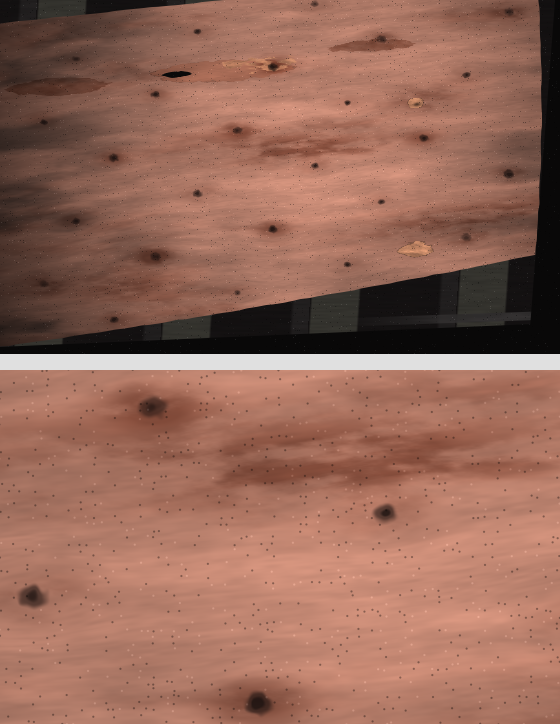
Top: the whole. Bottom: its middle third, enlarged.
A Shadertoy shader for this texture:

```glsl
float hash(vec2 p) {
    vec3 q = fract(p.xyx * 0.1031);
    q += dot(q, q.yzx + 33.33);
    return fract((q.x + q.y) * q.z);
}

float noise(vec2 p) {
    vec2 i = floor(p), f = fract(p);
    f = f * f * (3.0 - 2.0 * f);
    return mix(mix(hash(i), hash(i + vec2(1, 0)), f.x),
               mix(hash(i + vec2(0, 1)), hash(i + vec2(1, 1)), f.x), f.y);
}

float fbm(vec2 p) {
    float sum = 0.0, amp = 0.5;
    for (int i = 0; i < 5; i++) {
        sum += amp * noise(p);
        p = p * 2.03 + 17.3;
        amp *= 0.5;
    }
    return sum;
}

// Antialiased coverage of a signed distance
float cover(float d) { return clamp(0.5 - d * iResolution.y, 0.0, 1.0); }

// Rounded oval lying along the grain
float lens(vec2 p, vec2 halfSize) {
    p.y -= 0.06 * p.x;
    p /= halfSize;
    return (pow(abs(p.y), 1.5) + p.x * p.x - 1.0) * halfSize.y;
}

// Soft elongated smudge
float smudge(vec2 p, vec2 size) {
    p.y -= 0.11 * p.x;
    p /= size;
    return exp(-dot(p, p));
}

// Knots in columns; each column repeats upwards once per turn of the peeled log.
// Returns darkness of the core, strength of the halo and bending of the grain.
vec3 knots(vec2 p) {
    vec3 sum = vec3(0);
    float wobble = noise(p * 150.0) - 0.5;
    for (float i = 0.0; i < 13.0; i++) {
        float x = 0.115 + 0.109 * i + 0.04 * (hash(vec2(i, 3)) - 0.5);
        float turn = (p.y - 0.458 * fract(0.43 + 0.39 * i)) / 0.458 + 0.5;
        vec2 o = vec2(p.x - x, (fract(turn) - 0.5) * 0.458);
        float vary = hash(vec2(i, floor(turn) + 9.0));
        float size = mix(0.008, 0.014, vary);
        float r = length(o * vec2(0.85, 1.1)) / size + 0.4 * wobble;
        float core = smoothstep(1.2, 0.4, r) - 0.25 * exp(-pow((r - 0.5) * 6.0, 2.0));
        sum.x += core * mix(0.6, 1.0, hash(vec2(i, floor(turn))));
        sum.y += exp(-dot(o * o, vec2(450, 2200))) * (0.3 + vary);
        sum.z += o.y * exp(-dot(o * o, vec2(250, 700)));
    }
    return sum;
}

// Dark floor with upright slats
vec3 backdrop(vec2 p) {
    float s = fract((p.x - 0.45 - 0.07 * p.y) / 0.415);
    float slat = smoothstep(0.0, 0.02, s) * smoothstep(0.345, 0.325, s);
    float rim = smoothstep(0.87, 0.9, s);
    vec3 col = mix(vec3(0.075, 0.065, 0.066), vec3(0.2, 0.195, 0.175), slat);
    col = mix(col, vec3(0.15, 0.14, 0.14), rim * 0.7);
    float rail = abs(p.y - 0.055 - 0.035 * p.x) - 0.012;
    col = mix(col, vec3(0.19, 0.18, 0.18), cover(rail) * smoothstep(0.9, 1.4, p.x));
    col *= 0.92 + 0.16 * noise(p * vec2(20, 200));
    float frame = max(p.x - 1.4915 - 0.0765 * p.y, 0.02 + 0.043 * p.x - p.y);
    return mix(col, vec3(0.035, 0.032, 0.032), cover(-frame));
}

vec3 wood(vec2 p) {
    vec3 knot = knots(p);
    vec2 g = vec2(p.x, p.y - 0.1 * p.x - 0.6 * knot.z);
    g.y += 0.025 * (noise(g * vec2(2.5, 4)) - 0.5);
    float streak = fbm(g * vec2(6, 50));
    float fine = noise(g * vec2(60, 300));

    // Light falling off from the middle
    vec2 c = p - vec2(0.87, 0.58);
    float tone = 0.81 - 0.52 * dot(c, c) - 0.06 * smoothstep(0.5, 0.1, p.x);
    tone *= 0.82 + 0.3 * streak + 0.06 * (fine - 0.5);
    tone *= 0.92 + 0.16 * fbm(p * vec2(9, 14));
    vec3 col = vec3(1.0, 0.695, 0.59) * tone;

    // Smoky weathering towards the left and the rim
    float smoke = smoothstep(0.42, 0.68, fbm(g * vec2(3, 13) + 9.0));
    col *= 1.0 - smoke * min(0.75 * dot(c, c), 0.5) * vec3(0.8, 0.72, 0.68);

    // Stains broken up along the grain
    float stain = 0.6 * smoothstep(0.48, 0.72, fbm(g * vec2(2.2, 11) + 4.0));
    stain += smudge(p - vec2(0.85, 0.58), vec2(0.3, 0.03));
    stain += smudge(p - vec2(1.27, 0.37), vec2(0.3, 0.05));
    stain += smudge(p - vec2(1.2, 0.72), vec2(0.11, 0.04));
    stain += smudge(p - vec2(0.36, 0.19), vec2(0.16, 0.04));
    float broken = smoothstep(0.3, 0.6, 0.6 * streak + 0.4 * fbm(p * vec2(25, 70)));
    stain = min(stain + knot.y, 1.2) * (0.25 + 0.75 * broken);
    col *= 1.0 - stain * vec3(0.3, 0.39, 0.43);

    // Filled patches, splintered pale wood and one open hole
    float ragged = 0.02 * (fbm(p * vec2(35, 110)) - 0.5);
    float plug = min(lens(p - vec2(1.05, 0.87), vec2(0.113, 0.016)),
                     lens(p - vec2(0.165, 0.755), vec2(0.14, 0.026))) + ragged;
    float scuff = fbm(p * vec2(40, 100) + 3.0);
    col *= 1.0 - cover(plug) * vec3(0.2, 0.29, 0.34) * (0.5 + scuff);
    float inlay = lens(p - vec2(0.63, 0.8), vec2(0.2, 0.03)) + ragged;
    col *= 1.0 - cover(inlay) * vec3(0.05, 0.13, 0.18);
    col *= 1.0 - 0.2 * cover(abs(inlay) - 0.001) * smoothstep(0.4, 0.6, scuff);
    float chip = min(lens(p - vec2(1.18, 0.295), vec2(0.05, 0.02)),
                     lens(p - vec2(1.175, 0.71), vec2(0.024, 0.016))) + 1.5 * ragged;
    float splinter = lens(p - vec2(0.74, 0.82), vec2(0.11, 0.02)) + 2.0 * ragged;
    float pale = cover(splinter) * smoothstep(0.4, 0.65, noise(p * vec2(45, 160)));
    vec3 bare = vec3(0.84, 0.58, 0.43) * (0.45 + 0.9 * scuff);
    col = mix(col, bare, max(0.7 * pale, 0.85 * cover(chip)));
    col *= 1.0 - 0.35 * cover(abs(chip) - 0.001);
    col *= 1.0 - 0.6 * smudge(p - vec2(1.178, 0.705), vec2(0.012, 0.006));
    col = mix(col, vec3(0.04), cover(lens(p - vec2(0.5, 0.79), vec2(0.042, 0.009)) + 0.4 * ragged));
    return mix(col, vec3(0.1, 0.065, 0.058), clamp(knot.x, 0.0, 0.88));
}

void mainImage(out vec4 fragColor, in vec2 fragCoord) {
    vec2 p = fragCoord / iResolution.y;

    // Tilted board
    float lower = 0.02 + 0.14 * p.x + 0.021 * p.x * p.x - p.y;
    float upper = p.y - 0.934 - 0.105 * p.x;
    float right = p.x - 1.53 + 0.1 * (p.y - 0.7) * (p.y - 0.7);
    float board = max(max(lower, upper), right) + 0.003 * (noise(p * 40.0) - 0.5);
    vec3 col = mix(backdrop(p), wood(p), cover(board));

    // Dust: dark and pale specks
    vec2 cell = floor(p * 160.0);
    vec2 spot = 0.25 + 0.5 * vec2(hash(cell + 31.0), hash(cell + 77.0));
    float speck = smoothstep(0.26, 0.05, length(fract(p * 160.0) - spot));
    float kind = hash(cell + 5.0);
    col *= 1.0 - 0.36 * speck * step(kind, 0.13);
    col += 0.09 * speck * step(0.93, kind);
    fragColor = vec4(col, 1.0);
}
```
